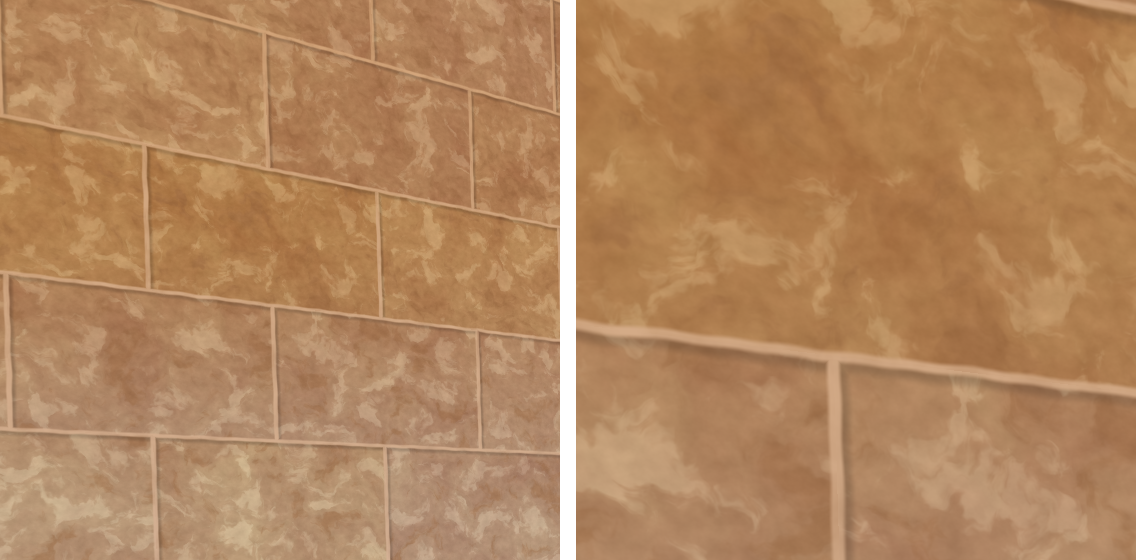
Left, the full canvas; right, a detail of the centre.
Give the GLSL for this texture, as a Shadertoy shader.

```glsl
// Draws a receding wall of mottled terracotta stone tiles in running bond with thin pale grout.

vec2 hash2(vec2 p) {
    vec3 a = fract(p.xyx * vec3(0.1031, 0.1030, 0.0973));
    a += dot(a, a.yzx + 33.33);
    return fract((a.xx + a.yz) * a.zy);
}

float gradientAt(vec2 cell, vec2 offset) {
    float angle = 6.2832 * hash2(cell).x;
    return dot(vec2(cos(angle), sin(angle)), offset);
}

float gradientNoise(vec2 p) {
    vec2 i = floor(p), f = fract(p), e = vec2(1, 0);
    vec2 w = f * f * f * (f * (f * 6.0 - 15.0) + 10.0);
    float low = mix(gradientAt(i, f), gradientAt(i + e, f - e), w.x);
    float high = mix(gradientAt(i + e.yx, f - e.yx), gradientAt(i + 1.0, f - 1.0), w.x);
    return 1.4 * mix(low, high, w.y);
}

float fbm(vec2 p) {
    float sum = 0.0, amplitude = 0.55;
    for (int i = 0; i < 5; i++) {
        sum += amplitude * gradientNoise(p);
        p = mat2(1.6, 1.2, -1.2, 1.6) * p + 17.3;
        amplitude *= 0.55;
    }
    return sum;
}

// Height of one course, shrinking toward the right
float courseHeight(float x) {
    return 0.280 - 0.078 * x;
}

// Stone colour; q is in course heights, p in canvas units
vec3 stone(vec2 q, vec2 p, vec2 tint) {
    vec2 warp = vec2(fbm(q * 2.0 + 5.0), fbm(q * 2.0 + 41.0));
    float cloud = fbm(q * vec2(1.5, 2.0) + 0.7 * warp);
    float flakes = fbm(q * vec2(3.6, 5.0) + 0.9 * warp + 70.0);
    float grain = fbm(q * vec2(11.0, 15.0) + 120.0);

    vec3 color = mix(vec3(0.695, 0.56, 0.445), vec3(0.685, 0.49, 0.31), smoothstep(0.05, 0.65, p.y));
    color = mix(color, vec3(0.665, 0.465, 0.325), 0.6 * smoothstep(0.4, 1.0, p.x) * p.y);
    color += (tint.x - 0.5) * vec3(0.03, 0.04, 0.035);
    color += (tint.y - 0.5) * vec3(0.0, 0.01, 0.045);

    // Ochre clouds, pale flakes, rusty stains, fine grain
    color += cloud * vec3(0.07, 0.10, 0.075);
    color = mix(color, color + vec3(0.065, 0.085, 0.085), smoothstep(0.06, 0.34, flakes + 0.35 * cloud));
    color = mix(color, vec3(0.59, 0.40, 0.25), 0.45 * smoothstep(0.12, 0.5, -flakes - 0.4 * cloud));
    return color + grain * vec3(0.055, 0.05, 0.045);
}

void mainImage(out vec4 fragColor, in vec2 fragCoord) {
    vec2 p = fragCoord / iResolution.xy;

    // Perspective wall coordinates: x in tiles, y in courses
    float height = courseHeight(p.x);
    float x = p.x + 0.031 * (p.y - 0.5);
    vec2 wall = vec2((x - 0.0104) / (1.96 * courseHeight(x)),
                     (p.y - 0.2344 + 0.0443 * p.x) / height);

    // Running bond: odd courses move by half a tile
    float row = floor(wall.y);
    float along = wall.x + 0.5 * mod(row, 2.0);
    vec2 id = vec2(floor(along), row);
    vec2 local = vec2(fract(along) * 1.96, fract(wall.y));
    vec2 seed = hash2(id + 23.0);
    vec3 color = stone(local + 60.0 * seed, p, hash2(id + 57.0));

    // Signed distances to the joints, in course heights
    vec2 joint = vec2(local.x - 1.96 * step(0.98, local.x), local.y - step(0.5, local.y));
    vec2 wallUnits = vec2(wall.x * 1.96, wall.y);
    joint += 0.006 * vec2(gradientNoise(wallUnits * 7.0), gradientNoise(wallUnits * 7.0 + 30.0));
    float pixel = 1.0 / (iResolution.y * height);
    float soft = max(pixel, 0.008);

    // Dark lips beside the joints, then worn grout
    vec2 lip = 1.0 - smoothstep(vec2(0.0), vec2(0.03), abs(joint + vec2(-0.026, 0.022)));
    color *= 1.0 - 0.15 * max(lip.x, lip.y);
    vec2 halfWidth = vec2(0.018, 0.0125);
    vec2 line = 1.0 - smoothstep(halfWidth - soft, halfWidth + soft, abs(joint));
    line.x *= 1.0 - 0.3 * p.x * p.y;
    float wear = clamp(0.85 + 0.4 * fbm(wallUnits * 4.0 + 9.0), 0.4, 1.0);
    vec3 grout = mix(vec3(0.83, 0.69, 0.58), vec3(0.83, 0.645, 0.47), p.y);
    color = mix(color, grout, wear * max(line.x, line.y));

    fragColor = vec4(clamp(color, 0.0, 1.0), 1.0);
}
```
